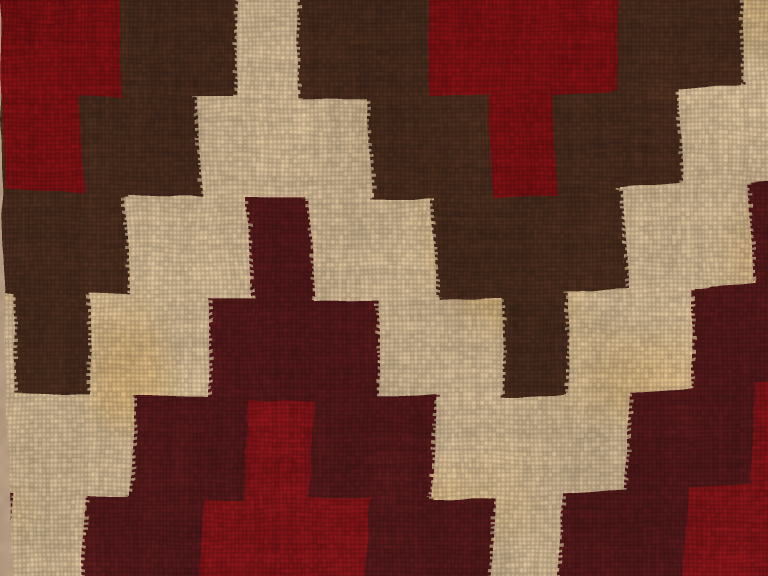
A Shadertoy shader for this pattern:

```glsl
// Handwoven cloth of nested stepped zigzag bands with frayed seams and visible threads.

// Lengths are fractions of the canvas height.
const float PI = 3.14159265;
const float STEP_WIDTH = 0.1097;
const float STEP_HEIGHT = 0.1736;
const float PEAK_X = 0.480;          // centre line of the first peak
const float FIRST_SEAM = 0.172;      // first horizontal seam, from the top
const float STEPS_PER_REPEAT = 8.0;
const float LEFT_SQUEEZE = 1.08;     // narrower steps left of the first peak
const float LEFT_UNEVEN = 0.345;     // alternation of those narrow steps
const vec2 SEAM_JITTER = vec2(0.09, 0.06);
const float FRAY_LENGTH = 0.008;
const float FRAY_COUNT = 95.0;
const vec2 THREADS = vec2(138.0, 128.0);
const int SAMPLES = 3;

const vec3 CREAM = vec3(0.735, 0.645, 0.515);
const vec3 BROWN = vec3(0.250, 0.150, 0.100);
const vec3 MAROON = vec3(0.290, 0.085, 0.090);
const vec3 UPPER_RED = vec3(0.430, 0.055, 0.065);
const vec3 LOWER_RED = vec3(0.465, 0.070, 0.085);
const vec3 BACKING = vec3(0.700, 0.600, 0.500);

float hash(vec2 p) {
    vec3 q = fract(p.xyx * vec3(0.1031, 0.1030, 0.0973));
    q += dot(q, q.yzx + 33.33);
    return fract((q.x + q.y) * q.z);
}

float noise(vec2 p) {
    vec2 i = floor(p), f = fract(p);
    f = f * f * (3.0 - 2.0 * f);
    return mix(mix(hash(i), hash(i + vec2(1, 0)), f.x),
               mix(hash(i + vec2(0, 1)), hash(i + vec2(1, 1)), f.x), f.y);
}

// Band number: 0 is cream, negative lies above it, positive below. y runs down.
float bandAt(vec2 p) {
    // Sagging rows and slightly sheared columns
    float bow = 0.05 * (p.x - 0.52) * (p.x - 0.52);
    float shear = -0.002 - 0.0122 * cos(5.84 * (p.y - 0.078));
    float ripple = 0.004 * (noise(p * 28.0) - 0.5);
    vec2 g = vec2((p.x - shear + ripple - PEAK_X) / STEP_WIDTH,
                  (p.y + bow + ripple - FIRST_SEAM) / STEP_HEIGHT + 1.0);

    // Uneven steps on the left
    float m = (-0.5 - g.x) * LEFT_SQUEEZE;
    float wave = sin(0.5 * PI * m);
    if (m > 0.0) g.x = -0.5 - m - LEFT_UNEVEN * wave * wave;

    // Each seam is sewn a little out of line
    g.x += (hash(vec2(floor(g.x), floor(g.y)) + 40.0) - 0.5) * SEAM_JITTER.x;
    float column = floor(g.x + 0.5);
    g.y += (hash(vec2(column, floor(g.y + 0.5)) + 80.0) - 0.5) * SEAM_JITTER.y;

    float halfRepeat = 0.5 * STEPS_PER_REPEAT;
    float fromPeak = abs(mod(column + halfRepeat, STEPS_PER_REPEAT) - halfRepeat);
    return floor((floor(g.y) - fromPeak) * 0.5);
}

vec3 bandColor(float band) {
    if (band < -1.5) return UPPER_RED;
    if (band < -0.5) return BROWN;
    if (band < 0.5) return CREAM;
    return band < 1.5 ? MAROON : LOWER_RED;
}

// Thread relief, about -1 in the gaps to 1 on the crests
float weave(vec2 p) {
    vec2 g = p * THREADS;
    g += 0.8 * vec2(noise(p * vec2(30.0, 12.0)), noise(p * vec2(12.0, 30.0) + 9.0));
    vec2 crest = cos(2.0 * PI * g);
    float loose = hash(floor(g + 0.5)) - 0.5;
    return 0.38 * crest.x + 0.42 * crest.y + 0.2 * crest.x * crest.y + 0.9 * loose;
}

vec3 cloth(vec2 p) {
    float band = bandAt(p);
    vec3 color = bandColor(band);
    float pale = band == 0.0 ? 1.0 : 0.0;

    // Cream threads fray sideways over the neighbouring band
    float lane = p.y * FRAY_COUNT + noise(p * 40.0);
    float reach = FRAY_LENGTH * (0.3 + 0.7 * hash(vec2(floor(lane), floor(p.x * 12.0))));
    bool tooth = abs(fract(lane) - 0.5) < 0.24;
    bool nearCream = bandAt(p + vec2(reach, 0)) == 0.0 || bandAt(p - vec2(reach, 0)) == 0.0;
    if (pale < 0.5 && tooth && nearCream) color = mix(color, CREAM, 0.8);

    // Cloudy dye, streaks along the warp and weft, and yellowed patches
    float cloud = noise(p * 6.0) + 0.5 * noise(p * 15.0) - 0.75;
    float streak = noise(p * vec2(75.0, 5.0)) + noise(p * vec2(6.0, 110.0)) - 1.0;
    color *= 1.0 + 0.07 * cloud + mix(0.10, 0.07, pale) * streak;
    float stain = smoothstep(0.55, 0.9, noise(p * 4.5 + 17.0));
    color *= mix(vec3(1), vec3(1.02, 0.97, 0.84), stain * pale);
    color *= 1.0 + mix(0.17, 0.13, pale) * weave(p);

    // Worn left edge leaves a sliver of backing
    float border = 0.001 + 0.023 * p.y * p.y + 0.005 * (noise(vec2(p.y * 24.0, 3.0)) - 0.5);
    return p.x < border ? BACKING * (0.96 + 0.08 * noise(p * 60.0)) : color;
}

void mainImage(out vec4 fragColor, in vec2 fragCoord) {
    vec3 sum = vec3(0);
    for (int i = 0; i < SAMPLES * SAMPLES; i++) {
        vec2 offset = (vec2(i % SAMPLES, i / SAMPLES) + 0.5) / float(SAMPLES) - 0.5;
        vec2 p = (fragCoord + offset) / iResolution.y;
        sum += cloth(vec2(p.x, 1.0 - p.y));
    }
    fragColor = vec4(sum / float(SAMPLES * SAMPLES), 1.0);
}
```
